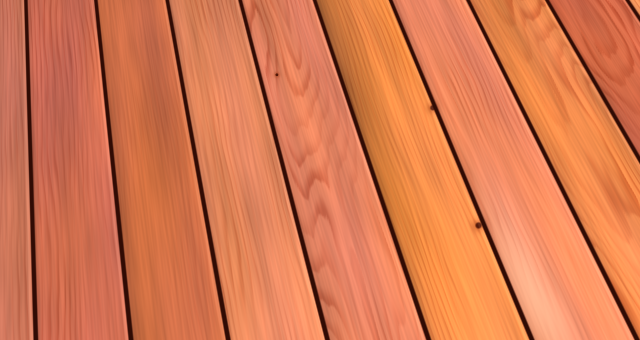
Write a Shadertoy shader that draws this texture.

```glsl
// Cedar deck boards fanning out in perspective, split by thin dark gaps.
// Gap positions are quadratic in the board number and are inverted to get
// board coordinates; the grain is contour lines of a noise-warped ring field.

// Gradient noise, roughly -0.7 to 0.7
vec2 gradient(vec2 cell) {
    float a = 6.2832 * fract(sin(dot(cell, vec2(127.1, 311.7))) * 43758.5);
    return vec2(cos(a), sin(a));
}

float gnoise(vec2 p) {
    vec2 i = floor(p), f = p - i;
    vec2 u = f * f * f * (f * (f * 6.0 - 15.0) + 10.0);
    vec2 e = vec2(0.0, 1.0);
    return mix(mix(dot(gradient(i), f), dot(gradient(i + e.yx), f - e.yx), u.x),
               mix(dot(gradient(i + e), f - e), dot(gradient(i + 1.0), f - 1.0), u.x), u.y);
}

// Coefficients of gap x = a + b n + c n^2 at depth v (0 top, 1 bottom)
vec3 fan(float v) {
    return vec3(0.0404, 0.1081, 0.00117) + v * vec3(0.0156, 0.0391, 0.0004);
}

// Tint of each board; w bends the grain from straight (0) to arched (1)
const vec4 boards[10] = vec4[10](
    vec4(0.83, 0.48, 0.37, 0.05), vec4(0.83, 0.44, 0.34, 0.12),
    vec4(0.82, 0.44, 0.28, 0.03), vec4(0.92, 0.55, 0.39, 0.10),
    vec4(0.92, 0.53, 0.39, 0.90), vec4(0.92, 0.54, 0.28, 0.00),
    vec4(0.94, 0.54, 0.39, 0.15), vec4(0.93, 0.54, 0.31, 1.00),
    vec4(0.85, 0.43, 0.31, 0.85), vec4(0.94, 0.58, 0.38, 0.20));

// Knots: board coordinate, depth, radius
const vec3 knots[3] = vec3[3](
    vec3(4.94, 0.663, 0.013), vec3(4.97, 0.317, 0.011), vec3(3.22, 0.22, 0.006));

void mainImage(out vec4 fragColor, in vec2 fragCoord) {
    vec2 uv = fragCoord / iResolution.xy;
    float v = 1.0 - uv.y;
    float aspect = iResolution.x / iResolution.y;

    // Board coordinates: n counts boards, f runs across, s runs along
    vec3 k = fan(v);
    float n = (sqrt(k.y * k.y + 4.0 * k.z * (uv.x - k.x)) - k.y) / (2.0 * k.z);
    float id = floor(n), f = n - id;
    float s = 5.2 * v / (1.0 + 0.3 * v);
    float seed = id * 17.3 + 40.0;
    vec4 board = boards[clamp(int(id) + 1, 0, 9)];
    vec3 color = board.rgb;

    // Ring field: straight stripes blended with downward arches
    float warp = gnoise(vec2(f * 2.5, s * 0.6 + seed));
    float jag = gnoise(vec2(f * 14.0, s * 2.5 + seed));
    float stripes = 17.0 * f + 1.6 * warp + 0.25 * jag;
    float arches = 9.0 * (length(vec2(f - 0.5, 0.1)) + 0.16 * s + 0.4 * warp + 0.03 * jag);
    float ring = mix(stripes, arches, board.w);
    float r = fract(ring), aa = fwidth(ring);
    float late = smoothstep(0.3, 0.85, r) * (1.0 - smoothstep(0.9 - min(aa, 0.3), 1.0, r));
    late *= 1.0 - smoothstep(0.4, 1.0, aa);
    float strength = 0.25 + 0.75 * smoothstep(-0.25, 0.4, gnoise(vec2(f * 2.0 + 9.0, s * 0.8 + seed)));
    strength *= mix(0.65, 1.0, board.w) * (id == 1.0 ? 0.4 : 1.0);
    color *= mix(vec3(1.0), vec3(0.85, 0.70, 0.64), late * strength);

    // Broad streaks, blotches and fine fibres
    color *= 1.0 + 0.14 * gnoise(vec2(f * 6.0, s * 0.25 + seed))
                 + 0.10 * gnoise(vec2(f * 1.5 + 5.0, s * 0.7 + seed))
                 + 0.09 * gnoise(vec2(f * 38.0, s * 1.8 + seed));
    color.b += 0.06 * gnoise(vec2(f * 2.0, s * 0.5 + seed + 6.0));

    // Golden board darkens to its left, its neighbour has a pale sheen
    if (id == 4.0) color *= mix(0.82, 1.06, smoothstep(0.0, 0.55, f + 0.25 * v));
    if (id == 5.0) {
        float sheen = exp(-dot(vec2(f - 0.2, v - 0.86), vec2(f - 0.2, v - 0.86)) * 16.0);
        color = mix(color, vec3(1.0, 0.77, 0.61), 0.65 * sheen);
    }

    // Light grows toward the lower right
    color *= 0.92 + 0.08 * uv.x + 0.08 * v;

    // Knots with a soft halo
    for (int i = 0; i < 3; i++) {
        vec3 knot = knots[i];
        float cx = dot(fan(knot.y), vec3(1.0, knot.x, knot.x * knot.x));
        float d = length(vec2((uv.x - cx) * aspect, v - knot.y)) / knot.z;
        color = mix(color, vec3(0.62, 0.25, 0.10), 0.6 * exp(-0.5 * d * d));
        color = mix(color, vec3(0.32, 0.09, 0.03), 1.0 - smoothstep(0.4, 0.95, d));
    }

    // Gap: lit edge on its left, shadow on its right, dark core
    float e = n - round(n), soft = fwidth(n);
    color += vec3(0.09, 0.08, 0.07) * smoothstep(-0.075, -0.05, e) * step(e, 0.0);
    color *= 1.0 - 0.3 * exp(-max(e, 0.0) * 26.0) * step(0.0, e);
    float core = 1.0 - smoothstep(0.020 - 0.5 * soft, 0.027 + 0.7 * soft, abs(e));
    color = mix(color, vec3(0.19, 0.045, 0.015), core);

    fragColor = vec4(clamp(color, 0.0, 1.0), 1.0);
}
```
